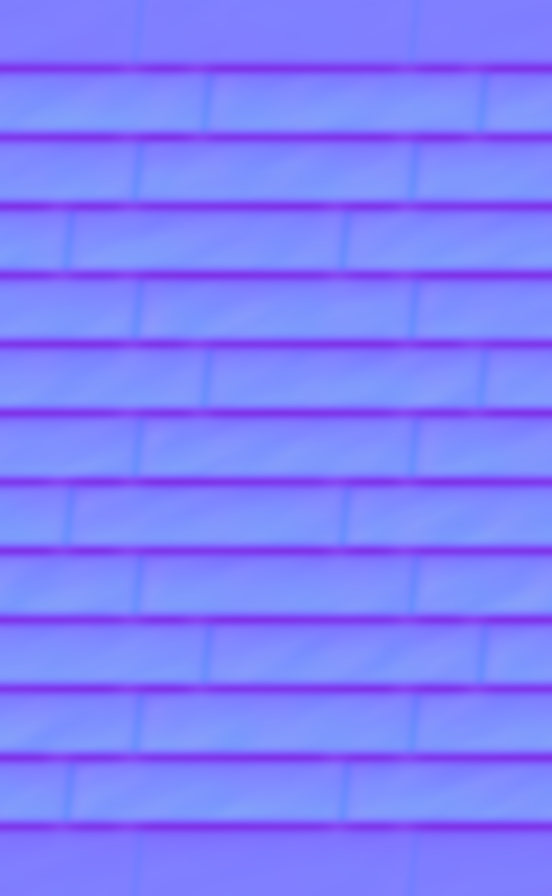
A Shadertoy shader for this texture map:

```glsl
// Tangent-space normal map of overlapping horizontal planks with staggered joints.

const float ROWS = 13.0;
const float COLUMNS = 2.0;
const float PLANK_ASPECT = 4.0;   // plank length in row heights
const float LEDGE_SLOPE = -0.57;  // steepest slope under a plank

vec2 hash2(vec2 p) {
    vec3 q = fract(vec3(p.xyx) * vec3(0.1031, 0.1030, 0.0973));
    q += dot(q, q.yzx + 33.33);
    return fract((q.xx + q.yz) * q.zy);
}

float cornerGradient(vec2 cell, vec2 corner, vec2 f) {
    return dot(hash2(cell + corner) * 2.0 - 1.0, f - corner);
}

float gradientNoise(vec2 p) {
    vec2 i = floor(p), f = fract(p);
    vec2 u = f * f * f * (f * (f * 6.0 - 15.0) + 10.0);
    vec2 e = vec2(0.0, 1.0);
    return mix(mix(cornerGradient(i, e.xx, f), cornerGradient(i, e.yx, f), u.x),
               mix(cornerGradient(i, e.xy, f), cornerGradient(i, e.yy, f), u.x), u.y);
}

float bell(float x, float width) {
    float r = x / width;
    return exp(-r * r);
}

// Soft diagonal grain; p is measured in row heights
float grainHeight(vec2 p, vec2 seed) {
    vec2 q = vec2(p.x * 0.8 - p.y * 0.5, p.y * 1.9 + p.x * 0.8) + seed;
    return gradientNoise(q) + 0.13 * gradientNoise(q * 2.1 + 17.0);
}

vec2 grainSlope(vec2 p, vec2 seed) {
    vec2 e = vec2(0.06, 0.0);
    return vec2(grainHeight(p + e.xy, seed) - grainHeight(p - e.xy, seed),
                grainHeight(p + e.yx, seed) - grainHeight(p - e.yx, seed)) / (2.0 * e.x);
}

// Joints swing right and left of the middle over four rows
float jointOffset(float row) {
    return 0.5 + 0.25 * sin(row * 1.570796);
}

// Signed distance to the nearest joint of a row, in row heights
float jointDistance(float x, float row) {
    return (fract(x - jointOffset(row) + 0.5) - 0.5) * PLANK_ASPECT;
}

// Ledge weight: tight above the edge, with a soft shadow below
float ledgeWeight(float t, float row) {
    float above = bell(1.0 - t, 0.105) * step(row, ROWS - 1.5);
    float below = (0.56 * bell(t, 0.085) + 0.44 * exp(-t / 0.21)) * step(0.5, row);
    return clamp(max(above, below), 0.0, 1.0);
}

void mainImage(out vec4 fragColor, in vec2 fragCoord) {
    vec2 uv = fragCoord / iResolution.xy;
    vec2 p = vec2(uv.x * COLUMNS, (1.0 - uv.y) * ROWS);
    float row = min(floor(p.y), ROWS - 1.0);
    float t = p.y - row;

    // Plank identity and local position
    float along = p.x - jointOffset(row);
    vec2 plank = vec2(mod(floor(along), COLUMNS), row);
    vec2 local = vec2(fract(along) * PLANK_ASPECT, t);
    vec2 seed = hash2(plank + 3.7);

    // End rows lie almost flat, the others lean
    float lean = step(0.5, row) * step(row, ROWS - 1.5);
    float joint = jointDistance(p.x, row) + 0.1 * (t - 0.5);
    float groove = bell(joint, 0.08);
    float ledge = ledgeWeight(t, row);

    // Plank surface with grain
    vec2 slope = vec2(0.0, lean * (0.11 + 0.13 * t + 0.03 * (seed.x - 0.5)));
    vec2 grain = grainSlope(local, seed * 60.0);
    slope += grain * vec2(0.032, 0.019) * mix(0.35, 1.0, lean) * (1.0 - bell(joint, 0.14));

    // Groove between neighbours, with a faint raised shoulder
    slope.x += lean * 0.04 * bell(joint - 0.22, 0.16) - mix(0.09, 0.17, lean) * groove;
    slope.y -= 0.08 * bell(joint, 0.14) * lean;

    // Ledge softens where joints of either row meet it
    float edge = floor(p.y + 0.5);
    float meeting = max(bell(jointDistance(p.x, edge) + 0.14, 0.2),
                        bell(jointDistance(p.x, edge - 1.0) + 0.1, 0.18));
    float wave = 1.0 + 0.04 * sin(6.283185 * p.x + edge * 2.4);
    vec2 ledgeSlope = vec2(0.07 * meeting - 0.02, LEDGE_SLOPE * wave * (1.0 - 0.2 * meeting));
    slope = mix(slope, ledgeSlope, ledge);

    // Unit normal packed into colour
    vec3 normal = vec3(slope, sqrt(max(0.0, 1.0 - dot(slope, slope))));
    fragColor = vec4(normal * 0.5 + 0.5, 1.0);
}
```
